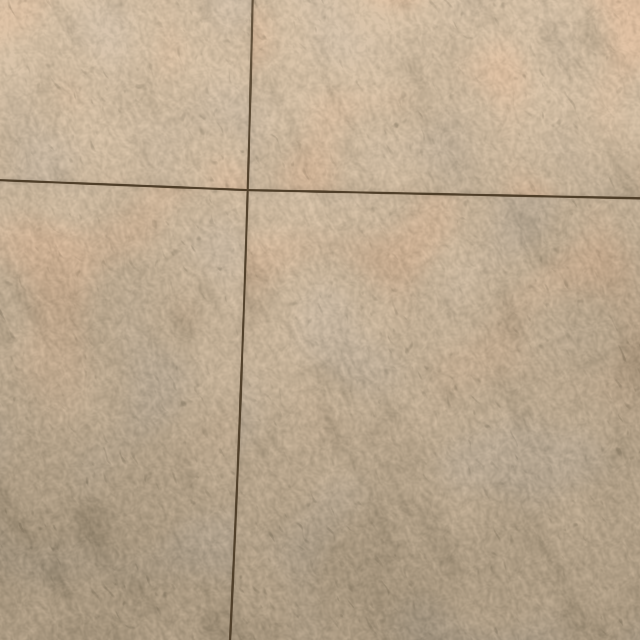
Write a three.js fragment shader that draws this texture.

```glsl
varying vec2 vUv;

const vec3 DARK_STONE = vec3(0.585, 0.525, 0.435);
const vec3 LIGHT_STONE = vec3(0.835, 0.752, 0.648);
const vec3 JOINT = vec3(0.29, 0.225, 0.14);
const vec3 PINK_TINT = vec3(0.035, -0.004, -0.018);
const vec3 GREY_TINT = vec3(-0.010, 0.000, 0.014);
const vec2 CROSSING = vec2(0.387, 0.703);
const float TILE_SIZE = 0.82;
const float JOINT_HALF_WIDTH = 0.0014;
const float JOINT_SOFTNESS = 0.0013;
const float LIGHT_FALLOFF = 0.62;
const float BLOTCH_AMOUNT = 0.38;
const float STREAK_AMOUNT = 0.22;
const float GRAIN_AMOUNT = 0.30;
const float FLECK_AMOUNT = 0.30;
const vec2 STREAK_DIR = vec2(0.45, -0.893);

vec2 hash2(vec2 p) {
  vec3 q = fract(vec3(p.xyx) * vec3(0.1031, 0.1030, 0.0973));
  q += dot(q, q.yzx + 33.33);
  return fract((q.xx + q.yz) * q.zy);
}

vec2 gradientAt(vec2 cell) {
  float angle = 6.28318 * hash2(cell + 57.0).x;
  return vec2(cos(angle), sin(angle));
}

float gradientNoise(vec2 p) {
  vec2 i = floor(p);
  vec2 f = p - i;
  vec2 u = f * f * f * (f * (f * 6.0 - 15.0) + 10.0);
  float a = dot(gradientAt(i), f);
  float b = dot(gradientAt(i + vec2(1.0, 0.0)), f - vec2(1.0, 0.0));
  float c = dot(gradientAt(i + vec2(0.0, 1.0)), f - vec2(0.0, 1.0));
  float d = dot(gradientAt(i + vec2(1.0, 1.0)), f - vec2(1.0, 1.0));
  return mix(mix(a, b, u.x), mix(c, d, u.x), u.y);
}

float fbm(vec2 p) {
  float sum = 0.0;
  float amplitude = 0.6;
  for (int k = 0; k < 4; k++) {
    sum += amplitude * gradientNoise(p);
    p = mat2(0.8, 0.6, -0.6, 0.8) * p * 2.03 + 11.7;
    amplitude *= 0.55;
  }
  return sum;
}

// Straightens the slightly bent joints into an axis-aligned grid
vec2 floorPosition(vec2 uv) {
  vec2 d = uv - CROSSING;
  float slope = mix(-0.040, -0.021, smoothstep(-0.04, 0.04, d.x));
  return vec2(d.x - 0.030 * d.y + 0.013 * d.y * d.y, d.y - slope * d.x);
}

float softSpot(vec2 uv, vec2 centre, vec2 radius) {
  vec2 d = (uv - centre) / radius;
  return exp(-dot(d, d));
}

float stoneTone(vec2 uv, vec2 tile) {
  vec2 p = uv + 7.0 * hash2(tile + 20.0);
  vec2 along = vec2(dot(p, STREAK_DIR), dot(p, vec2(-STREAK_DIR.y, STREAK_DIR.x)));

  // Broad light, with dim areas low down and by the right side
  float tone = 0.35 + LIGHT_FALLOFF * uv.y;
  tone -= 0.20 * softSpot(uv, vec2(0.03, 0.20), vec2(0.16, 0.20));
  tone -= 0.20 * softSpot(uv, vec2(1.00, 0.54), vec2(0.15, 0.20));
  tone -= 0.12 * softSpot(uv, vec2(0.48, 0.10), vec2(0.14, 0.14));
  tone += 0.10 * softSpot(uv, vec2(0.45, 0.45), vec2(0.25, 0.20));

  // Clouds and steep drawn-out stains
  tone += BLOTCH_AMOUNT * fbm(p * 5.0);
  float stain = fbm(along * vec2(5.0, 15.0) + 3.1);
  tone -= STREAK_AMOUNT * smoothstep(0.05, 0.40, stain);

  // Fibrous grain and scattered dark flecks
  vec2 warp = 0.006 * vec2(gradientNoise(p * 38.0), gradientNoise(p * 38.0 + 9.0));
  float grain = gradientNoise((along + warp) * vec2(75.0, 130.0));
  grain += 0.6 * gradientNoise((p + warp) * 190.0);
  tone += GRAIN_AMOUNT * grain;
  float fleck = smoothstep(0.28, 0.60, gradientNoise((along + warp) * vec2(55.0, 105.0) + 40.0));
  float cluster = smoothstep(-0.25, 0.35, gradientNoise(p * 9.0 + 5.0));
  return tone - FLECK_AMOUNT * fleck * (0.3 + cluster);
}

void main() {
  vec2 grid = floorPosition(vUv) / TILE_SIZE;
  vec2 tile = floor(grid);
  vec2 jointDistance = abs(fract(grid + 0.5) - 0.5) * TILE_SIZE;

  // Stone colour
  float tone = stoneTone(vUv, tile) + 0.04 * (hash2(tile + 8.0).x - 0.5);
  vec3 colour = mix(DARK_STONE, LIGHT_STONE, clamp(tone, -0.15, 1.08));
  float tint = gradientNoise(vUv * 6.5 + 7.0 * hash2(tile + 3.0));
  colour += PINK_TINT * smoothstep(0.0, 0.5, tint) * smoothstep(0.2, 0.7, vUv.y);
  colour += GREY_TINT * smoothstep(0.0, 0.5, -tint);

  // Thin joints with uneven width and a faint shaded edge
  float wobble = 1.0 + 0.35 * gradientNoise(vUv * 17.0);
  vec2 joint = 1.0 - smoothstep(vec2(JOINT_HALF_WIDTH * wobble - 0.5 * JOINT_SOFTNESS),
    vec2(JOINT_HALF_WIDTH * wobble + JOINT_SOFTNESS), jointDistance);
  float nearest = min(jointDistance.x, jointDistance.y);
  colour *= 1.0 - 0.08 * exp(-nearest / 0.004);
  float fade = mix(0.92, 0.76, smoothstep(0.70, 1.0, vUv.y));
  colour = mix(colour, JOINT, max(joint.x * fade, joint.y * 0.95));

  gl_FragColor = vec4(clamp(colour, 0.0, 1.0), 1.0);
}
```
